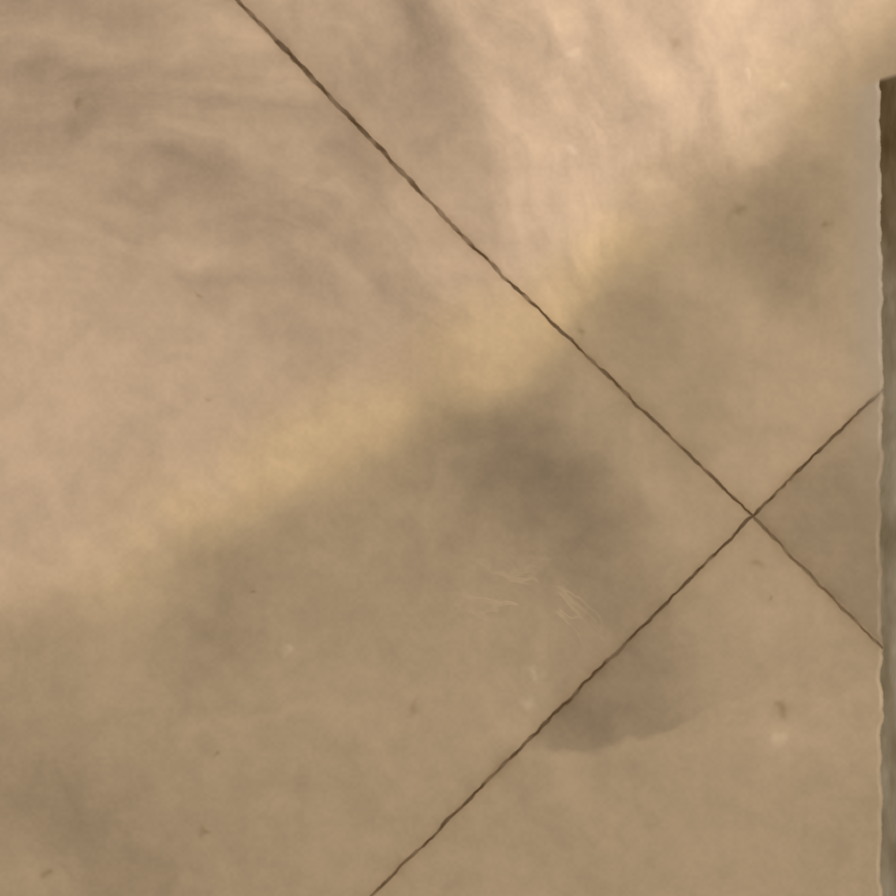
This texture is drawn by a Shadertoy shader. Its source:

```glsl
// Warm polished stone crossed by two cracks, with a dark metal edge at right.
// Soft blobs and a patchy light band set the tones; stretched value noise
// adds veins, and wobbling segment distances draw the broken cracks.

const vec3 SHADE = vec3(0.645, 0.550, 0.432);
const vec3 LIT = vec3(0.725, 0.615, 0.500);
const vec3 BRIGHT = vec3(0.875, 0.745, 0.615);
const vec3 CRACK = vec3(0.33, 0.25, 0.17);
const vec3 GLOW = vec3(0.070, 0.058, 0.012);
const vec2 CROSSING = vec2(0.840, 0.424);
const vec2 SWIRL_CENTER = vec2(0.08, 0.25);
const float EDGE_X = 0.984;
const float EDGE_TOP = 0.911;
const float CRACK_WIDTH = 0.0017;
const float TONE_GAIN = 1.45;
const int SPECKS = 24;

float hash(vec2 p) {
    return fract(sin(dot(p, vec2(127.1, 311.7))) * 43758.5453);
}

float noise(vec2 p) {
    vec2 i = floor(p), f = fract(p);
    f = f * f * (3.0 - 2.0 * f);
    return mix(mix(hash(i), hash(i + vec2(1, 0)), f.x),
               mix(hash(i + vec2(0, 1)), hash(i + vec2(1, 1)), f.x), f.y);
}

float fbm(vec2 p) {
    float sum = 0.0, amp = 0.5;
    for (int i = 0; i < 5; i++) {
        sum += amp * noise(p);
        p = mat2(1.6, 1.2, -1.2, 1.6) * p + 7.3;
        amp *= 0.5;
    }
    return sum / 0.97;
}

vec2 rotate(vec2 p, float a) {
    return vec2(cos(a) * p.x + sin(a) * p.y, cos(a) * p.y - sin(a) * p.x);
}

// Soft ellipse, 1 at its center
float blob(vec2 p, vec2 center, vec2 radius, float angle) {
    vec2 d = rotate(p - center, angle) / radius;
    return exp(-dot(d, d));
}

float segment(vec2 p, vec2 a, vec2 b) {
    vec2 d = b - a;
    return length(p - a - d * clamp(dot(p - a, d) / dot(d, d), 0.0, 1.0));
}

float line(float d, float width, float soft) {
    return 1.0 - smoothstep(width - soft, width + soft, d);
}

vec3 stone(vec2 p) {
    vec2 warp = vec2(fbm(p * 7.0), fbm(p * 7.0 + 31.0)) - 0.5;
    vec2 q = p + warp * 0.11;

    // Curved light band with shade below it
    float band = q.y - (0.32 + 0.47 * q.x + 0.17 * q.x * q.x);
    vec3 col = mix(SHADE, LIT, smoothstep(-0.07, 0.03, band));
    float upperRight = smoothstep(-0.004, 0.004, p.x + p.y - 1.26);
    float sun = smoothstep(-0.03, 0.10, band) * smoothstep(0.25, 0.85, p.x);
    col = mix(col, BRIGHT, sun * mix(0.12, 0.88, upperRight));
    float patches = 0.35 + 0.65 * smoothstep(0.35, 0.6, fbm(p * 5.0 + 4.0));
    col += GLOW * patches * exp(-pow((band - 0.01) / 0.055, 2.0));

    // Broad light and dark areas
    float tone = 0.0;
    tone -= 0.060 * blob(q, vec2(0.08, 0.93), vec2(0.36, 0.13), -0.45);
    tone -= 0.030 * blob(q, vec2(0.28, 0.77), vec2(0.28, 0.06), -0.5);
    tone += 0.020 * blob(q, vec2(0.08, 0.57), vec2(0.20, 0.14), 0.0);
    tone -= 0.085 * blob(q, vec2(0.55, 0.51), vec2(0.11, 0.06), -0.65);
    tone -= 0.085 * blob(q, vec2(0.63, 0.39), vec2(0.14, 0.07), -0.8);
    tone -= 0.040 * blob(q, vec2(0.23, 0.32), vec2(0.06, 0.12), -0.4);
    tone -= 0.060 * blob(q, vec2(0.08, 0.08), vec2(0.16, 0.08), -0.4);
    tone -= 0.055 * blob(q, vec2(0.70, 0.66), vec2(0.10, 0.05), -0.7);
    tone -= 0.050 * blob(q, vec2(0.87, 0.74), vec2(0.04, 0.12), 0.2);
    tone += 0.045 * blob(q, vec2(0.87, 0.60), vec2(0.14, 0.12), -0.7);
    tone += 0.035 * blob(q, vec2(0.89, 0.22), vec2(0.12, 0.18), 0.0);
    tone += 0.040 * blob(q, vec2(0.72, 0.45), vec2(0.12, 0.03), -0.8);
    tone -= 0.090 * upperRight * blob(q, vec2(0.46, 0.93), vec2(0.06, 0.12), 0.4);

    // Dark wedge and triangle bounded by the cracks
    float rightOfB = smoothstep(-0.003, 0.003, p.x - p.y - 0.4155);
    float wedge = smoothstep(0.0, 0.012, q.y - 0.115 - 0.32 * (q.x - 0.545));
    tone -= 0.095 * rightOfB * wedge * blob(q, vec2(0.68, 0.21), vec2(0.12, 0.09), 0.5);
    float triangle = rightOfB * smoothstep(-0.005, 0.005, p.x + p.y - 1.264);
    tone -= 0.070 * triangle;

    // Veins: arcs at left, steep streaks at upper right
    vec2 r = q - SWIRL_CENTER;
    float arcs = fbm(vec2(length(r) * 28.0, atan(r.x, r.y) * 4.0)) - 0.5;
    float arcArea = smoothstep(0.35, 0.55, length(r)) * smoothstep(-0.05, 0.15, band);
    tone += 0.15 * arcs * arcArea * (1.0 - upperRight);
    float streaks = fbm(rotate(q, -1.1) * vec2(8.0, 26.0)) - 0.5;
    tone += 0.15 * streaks * upperRight * smoothstep(-0.15, 0.1, band);

    // Mottling, fine grain and a few pale threads
    tone += 0.08 * (fbm(p * 10.0 + warp * 4.0) - 0.5);
    tone += 0.050 * (fbm(p * 48.0) - 0.5) + 0.018 * (noise(p * 240.0) - 0.5);
    float ridge = abs(fbm(rotate(q, -0.3) * vec2(9.0, 25.0)) - 0.5);
    tone += 0.06 * line(ridge, 0.02, 0.02) * blob(p, vec2(0.60, 0.33), vec2(0.07, 0.045), -0.2);
    return col * (1.0 + TONE_GAIN * tone);
}

void mainImage(out vec4 fragColor, in vec2 fragCoord) {
    vec2 p = fragCoord / iResolution.xy;
    float soft = max(0.0014, 0.8 / iResolution.y);
    vec3 col = stone(p);

    // Scattered pale and dark specks
    for (int i = 0; i < SPECKS; i++) {
        float k = float(i);
        vec2 c = vec2(hash(vec2(k, 1.0)), hash(vec2(k, 2.0)));
        float size = mix(0.003, 0.008, hash(vec2(k, 3.0)));
        vec2 d = p - c + 0.012 * (vec2(noise(p * 90.0), noise(p * 90.0 + 9.0)) - 0.5);
        float sgn = hash(vec2(k, 4.0)) > 0.6 ? 0.05 : -0.06;
        col += sgn * exp(-dot(d, d) / (size * size));
    }

    // Two cracks, the first wider and rougher toward the top
    vec2 w = p + 0.005 * (vec2(fbm(p * 55.0), fbm(p * 55.0 + 17.0)) - 0.5);
    vec2 bend = vec2(0.527, 0.726);
    float upper = min(segment(w, vec2(0.255, 1.01), bend), segment(w, bend, CROSSING));
    float lower = segment(w, CROSSING, vec2(EDGE_X, 0.277));
    float rising = min(segment(w, vec2(0.400, -0.015), CROSSING),
                       segment(w, CROSSING, vec2(EDGE_X, 0.565)));
    float rough = noise(p * 130.0);
    float high = smoothstep(0.6, 0.8, p.y);
    float width = CRACK_WIDTH * (0.5 + 0.9 * rough + 0.4 * high);
    float nearest = min(upper, min(lower, rising));
    col -= 0.06 * exp(-nearest / 0.006) * (0.5 + noise(p * 60.0));
    float ink = max(line(upper, width, soft) * 0.85, line(rising, width, soft) * 0.95);
    ink = max(ink, line(lower, width, soft) * 0.6);
    ink *= 0.55 + 0.45 * smoothstep(0.15, 0.6, noise(p * 75.0 + 5.0));
    col = mix(col, CRACK + 0.12 * (rough - 0.5), ink);

    // Grey haze, ragged pale rim and metal edge
    float below = 1.0 - smoothstep(EDGE_TOP - 0.004, EDGE_TOP + 0.004, p.y + 0.3 * (EDGE_X - p.x));
    float haze = smoothstep(0.93, EDGE_X, p.x) * smoothstep(0.4, 0.65, p.y) * below;
    col = mix(col, vec3(0.66, 0.59, 0.51), 0.6 * haze);
    float edge = p.x - EDGE_X + 0.008 * (fbm(vec2(p.y * 45.0, 3.0)) - 0.5);
    col += 0.08 * below * line(abs(edge + 0.003), 0.0015, 0.002) * noise(p * 60.0);
    vec3 metal = mix(vec3(0.50, 0.44, 0.35), vec3(0.37, 0.30, 0.21), smoothstep(0.62, 0.8, p.y));
    metal += 0.20 * (fbm(p * vec2(70.0, 25.0)) - 0.5);
    col = mix(col, metal, below * smoothstep(-soft, soft, edge));

    fragColor = vec4(clamp(col, 0.0, 1.0), 1.0);
}
```
